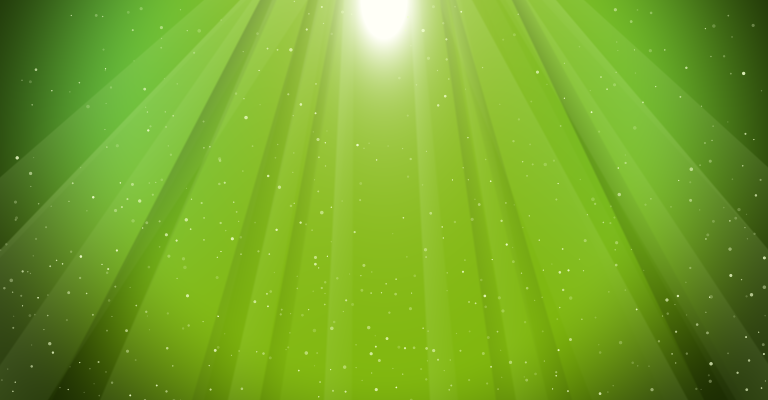
Reproduce this background procedurally as a Shadertoy shader.

```glsl
// Fan of pale light shafts falling through a green haze with drifting dust.

const vec3 LEAF_GREEN  = vec3(0.49, 0.71, 0.03);
const vec3 FRESH_GREEN = vec3(0.40, 0.75, 0.23);
const vec3 DEEP_SHADE  = vec3(0.09, 0.15, 0.01);
const vec3 SHAFT_LIGHT = vec3(0.80, 0.93, 0.62);
const vec3 GLOW_WHITE  = vec3(1.0, 1.0, 0.97);
const vec3 DUST_COLOR  = vec3(0.94, 1.0, 0.80);

const float TOP_NARROWING = 0.35;  // shaft width at the top, relative to the bottom
const float SHAFT_FADE    = 0.45;  // strength lost towards the bottom
const float GLOW_FALLOFF  = 3.5;
const float DUST_CELL     = 0.047;
const int   DUST_LAYERS   = 2;
const int   SHAFTS        = 10;

// Each shaft: edge x at the top, edge x at the bottom, signed width, gain.
// A negative gain makes a shaded band.
const vec4 LEFT_SHAFTS[SHAFTS] = vec4[](
    vec4(-0.45, -1.60,  0.30,  0.15), vec4(-0.36, -1.32, 0.48,  0.26),
    vec4(-0.33, -1.02,  0.18,  0.13), vec4(-0.31, -0.83, 0.12, -0.22),
    vec4(-0.28, -0.71,  0.26,  0.15), vec4(-0.19, -0.48, 0.09, -0.13),
    vec4(-0.165, -0.39, 0.08,  0.17), vec4(-0.12, -0.31, 0.05, -0.12),
    vec4(-0.11, -0.26,  0.11,  0.06), vec4(-0.10, -0.15, 0.07,  0.23));

const vec4 RIGHT_SHAFTS[SHAFTS] = vec4[](
    vec4(0.065, 0.115, 0.07, 0.23),  vec4(0.14, 0.28, 0.05, -0.13),
    vec4(0.165, 0.33, 0.08, 0.12),   vec4(0.18, 0.47, -0.06, -0.12),
    vec4(0.22, 0.76, -0.24, 0.17),   vec4(0.32, 0.80, 0.10, -0.22),
    vec4(0.36, 1.02, -0.16, 0.14),   vec4(0.43, 1.28, -0.40, 0.22),
    vec4(0.50, 1.60, -0.30, 0.14),   vec4(0.28, 0.80, -0.10, 0.05));

// Sine-free hash: a cell id gives three values in 0..1
vec3 hash32(vec2 cell) {
    vec3 h = fract(cell.xyx * vec3(0.1031, 0.1030, 0.0973));
    h += dot(h, h.yxz + 33.33);
    return fract((h.xxy + h.yzz) * h.zyx);
}

// Crisp along its leading edge, fading across its width
float shaft(vec4 s, vec2 p) {
    float width = s.z * mix(TOP_NARROWING, 1.0, p.y);
    float across = (p.x - mix(s.x, s.y, p.y)) / width;
    float soft = 0.004 / abs(width);
    float body = smoothstep(-soft, soft, across)
               * (1.0 - smoothstep(1.0 - soft, 1.0 + soft, across));
    return s.w * body * mix(1.0, 0.35, clamp(across, 0.0, 1.0));
}

vec3 applyShaft(vec3 color, float amount) {
    return amount > 0.0 ? mix(color, SHAFT_LIGHT, amount) : color * (1.0 + amount);
}

// Round specks scattered in a jittered grid, denser towards the bottom
float dust(vec2 p, float pixel) {
    float total = 0.0;
    for (int i = 0; i < DUST_LAYERS; i++) {
        float layer = float(i);
        vec2 grid = p / DUST_CELL + layer * vec2(17.3, 31.7);
        vec2 cell = floor(grid);
        vec3 place = hash32(cell + 40.0);
        vec3 look = hash32(cell + 140.0);
        float radius = mix(0.0012, 0.0042, look.x * look.x);
        float dist = length(grid - cell - mix(vec2(0.15), vec2(0.85), place.xy)) * DUST_CELL;
        float present = step(place.z, mix(0.20, 0.52, p.y));
        float speck = 1.0 - smoothstep(radius - 0.5 * pixel, radius + 0.7 * pixel, dist);
        total += present * speck * mix(0.2, 0.95, look.y * look.y);
    }
    return min(total, 1.0);
}

void mainImage(out vec4 fragColor, in vec2 fragCoord) {
    // x is centred, y is the depth below the top edge; unit = canvas height
    vec2 p = vec2(fragCoord.x - 0.5 * iResolution.x,
                  iResolution.y - fragCoord.y) / iResolution.y;

    // Haze, fresher green in the upper sides
    float sides = smoothstep(0.15, 0.75, abs(p.x)) * (1.0 - smoothstep(0.2, 0.95, p.y));
    vec3 color = mix(LEAF_GREEN, FRESH_GREEN, sides * (p.x < 0.0 ? 1.0 : 0.65));

    // Dark corners and sides
    float rim = length(vec2(p.x, (p.y - 0.35) / 0.95));
    color = mix(color, DEEP_SHADE, 0.93 * smoothstep(0.60, 1.12, rim));

    // Light shafts and shaded bands
    float strength = 1.0 - SHAFT_FADE * p.y;
    for (int i = 0; i < SHAFTS; i++) {
        color = applyShaft(color, strength * shaft(LEFT_SHAFTS[i], p));
        color = applyShaft(color, strength * shaft(RIGHT_SHAFTS[i], p));
    }

    // Source glow at the top
    float reach = length(p * vec2(1.7, 1.0));
    float glow = 0.85 * exp(-GLOW_FALLOFF * reach) + 0.6 * exp(-45.0 * reach * reach);
    color = mix(color, GLOW_WHITE, min(glow, 1.0));

    // Dust
    color = mix(color, DUST_COLOR, dust(p, 1.0 / iResolution.y));
    fragColor = vec4(color, 1.0);
}
```
